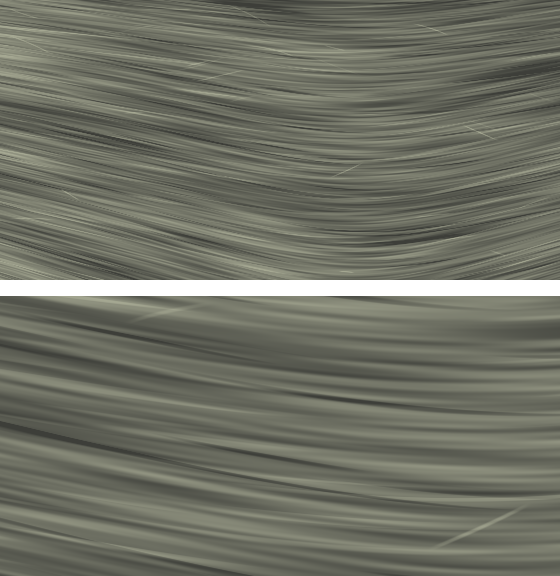
Top, the full canvas; bottom, a detail of the centre.
This texture is drawn by a WebGL 1 fragment shader. Its source:

```glsl
precision highp float;
uniform vec2 u_resolution;

float hash(vec2 p) {
  return fract(sin(dot(p, vec2(12.9898, 78.233))) * 43758.5453);
}

// Smooth value along one strand, shifted so that strand ends do not line up
float along(float x, float row) {
  x += 37.0 * hash(vec2(row, 4.7));
  float i = floor(x);
  float f = fract(x);
  return mix(hash(vec2(i, row)), hash(vec2(i + 1.0, row)), f * f * (3.0 - 2.0 * f));
}

// Streaky noise centred on zero: x runs along the strands, y across them
float strands(vec2 p) {
  float row = floor(p.y);
  float f = fract(p.y);
  return mix(along(p.x, row), along(p.x, row + 1.0), f * f * (3.0 - 2.0 * f)) - 0.5;
}

// Loose hairs: short, thin, gently bent arcs
float flyaways(vec2 p) {
  float light = 0.0;
  for (int i = 0; i < 26; i++) {
    float k = float(i);
    vec2 centre = vec2(2.0 * hash(vec2(k, 1.3)), hash(vec2(k, 2.9)));
    float angle = 1.1 * (hash(vec2(k, 5.1)) - 0.5);
    float reach = mix(0.03, 0.11, hash(vec2(k, 7.7)));
    vec2 q = p - centre;
    q = vec2(q.x * cos(angle) + q.y * sin(angle), q.y * cos(angle) - q.x * sin(angle));
    q.y -= 2.0 * (hash(vec2(k, 9.2)) - 0.5) * q.x * q.x;
    float line = 1.0 - smoothstep(0.0005, 0.0035, abs(q.y));
    float ends = 1.0 - smoothstep(0.5 * reach, reach, abs(q.x));
    light += line * ends * mix(0.1, 0.45, hash(vec2(k, 3.6)));
  }
  return min(light, 0.45);
}

void main() {
  vec2 p = gl_FragCoord.xy / u_resolution.y;

  // Sagging flow: straight slopes on both sides of a round trough
  float sag = sqrt((p.x - 1.28) * (p.x - 1.28) + 0.22) - 0.47;
  float across = p.y - mix(0.38, 0.16, p.y) * sag;
  across += 0.014 * strands(vec2(p.x * 1.4, across * 5.0));
  vec2 flow = vec2(p.x, across);

  // Locks, then ever finer strands that cross at slight angles
  float tone = 0.49;
  tone += 0.40 * strands(vec2(flow.x * 1.2, flow.y * 8.0 + 20.0));
  tone += 0.30 * strands(vec2(flow.x * 2.0 + 5.0, (flow.y + 0.03 * flow.x) * 24.0 + 60.0));
  tone += 0.20 * strands(vec2(flow.x * 3.0, (flow.y - 0.04 * flow.x) * 64.0 + 150.0));
  tone += 0.44 * strands(vec2(flow.x * 3.5, (flow.y + 0.025 * flow.x) * 128.0 + 300.0));
  tone += 0.54 * strands(vec2(flow.x * 4.0, (flow.y - 0.02 * flow.x) * 200.0 + 700.0));

  // Thin single hairs, some in shadow and some catching the light
  float gap = strands(vec2(flow.x * 2.6, (flow.y + 0.03 * flow.x) * 130.0 + 500.0));
  float glint = strands(vec2(flow.x * 2.6, (flow.y - 0.045 * flow.x) * 140.0 + 900.0));
  tone -= 0.34 * smoothstep(0.22, 0.42, gap);
  tone += 0.26 * smoothstep(0.22, 0.42, glint);

  // Broad sheen across the locks and a glow at the left edge
  tone += 0.07 * cos((across - 0.5) * 23.0);
  float glow = 1.0 - smoothstep(0.0, 0.5, p.x);
  tone += glow * (0.24 + 0.45 * strands(vec2(flow.x, flow.y * 11.0 + 80.0)));
  tone += 0.1 * smoothstep(1.6, 2.0, p.x);

  tone = clamp(tone + flyaways(p), 0.0, 1.2);
  vec3 shadow = vec3(0.24, 0.24, 0.225);
  vec3 shine = vec3(0.58, 0.585, 0.515);
  vec3 color = mix(shadow, shine, tone) + vec3(0.0, 0.005, 0.0);
  gl_FragColor = vec4(color, 1.0);
}
```
